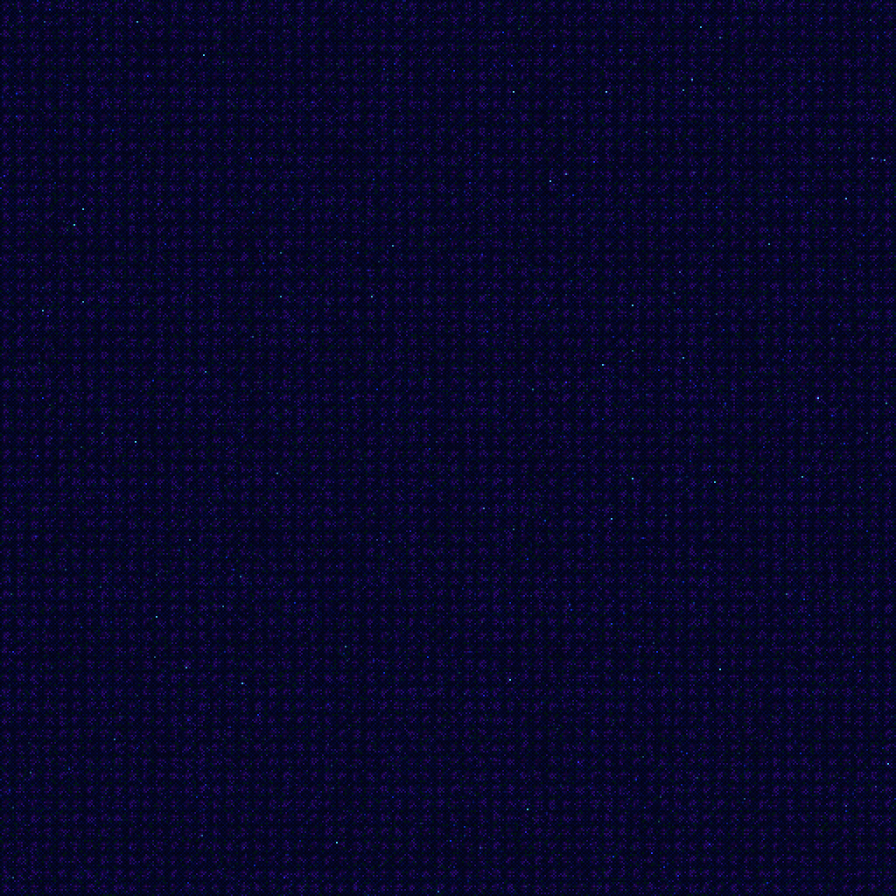
This texture is drawn by a WebGL 2 fragment shader. Its source:

```glsl
#version 300 es
precision highp float;
// Dark navy cloth of 64 by 64 cells with a fine diagonal hatch, purple knots and cyan glints.
uniform vec2 u_resolution;
out vec4 fragColor;

const float TAU = 6.2831853;

float hash(vec2 p) {
  vec3 q = fract(vec3(p.xyx) * 0.1031);
  q += dot(q, q.yzx + 33.33);
  return fract((q.x + q.y) * q.z);
}

// Soft disc: 1 inside, 0 outside.
float disc(vec2 p, float radius) {
  return smoothstep(radius + 0.08, radius - 0.08, length(p));
}

// At most one lit fibre per square of the given width, varied in brightness.
vec3 glints(vec2 fibre, float width, float chance, vec3 tint) {
  vec2 id = floor(fibre / width);
  vec2 site = floor(vec2(hash(id + 17.3), hash(id + 91.7)) * width);
  vec2 offset = abs(fibre - id * width - site);
  float lit = step(max(offset.x, offset.y), 0.5) * step(hash(id + 5.9), chance);
  return tint * lit * (0.2 + 0.8 * pow(hash(id + 53.1), 3.0));
}

// Colour of one fibre; there are 8 by 8 in every cell.
vec3 cloth(vec2 fibre) {
  vec2 grid = (fibre + 0.5) / 8.0;
  vec2 id = floor(grid);
  vec2 cell = fract(grid) - 0.5;
  float grain = hash(fibre);
  float fleck = hash(fibre + 211.0);

  // Crossed diagonals: raised fibres alternate with sunken ones.
  float raised = 1.0 - mod(fibre.x + fibre.y, 2.0);
  float rising = cos(TAU * 2.0 * (grid.x - grid.y));
  float falling = sin(TAU * 2.0 * (grid.x + grid.y));
  float thread = raised * (0.75 + 0.25 * max(rising, falling));

  // Faint wear from cell to cell and bands every seven cells.
  vec2 band = cos(id * TAU / 7.0);
  float light = 0.96 + 0.08 * hash(id + 31.0) + 0.03 * (band.x + band.y);

  // Navy ground, a little darker toward the seams.
  vec2 edge = abs(cell);
  float seam = smoothstep(0.5, 0.36, max(edge.x, edge.y));
  float blue = mix(0.3 * grain, thread * (0.45 + 0.6 * grain), raised);
  blue *= light * mix(0.75, 1.03, seam);
  vec3 color = mix(vec3(0.015, 0.01, 0.045), vec3(0.018, 0.043, 0.3), blue);

  // Dark green flecks among the sunken fibres.
  float green = step(0.9, fleck) * (1.0 - raised);
  color = mix(color, vec3(0.0, 0.11, 0.01), green);

  // Knot: violet on raised fibres, purple shade along its upper left.
  float knot = disc(cell - vec2(0.0, 0.06), 0.27);
  float crescent = knot * (1.0 - disc(cell - vec2(0.12, -0.06), 0.24));
  float violet = raised * step(fleck, mix(0.05, 0.42, knot));
  color = mix(color, vec3(0.13, 0.05, 0.45) * light, violet);
  color = mix(color, vec3(0.17, 0.0, 0.23) * light, crescent * (1.0 - raised));

  // Sparse cyan points over many dim blue ones.
  color += glints(fibre, 8.0, 0.05, vec3(0.3, 0.85, 0.9));
  color += glints(fibre + 1536.0, 4.0, 0.045, vec3(0.05, 0.18, 0.75));
  return min(color, 1.0);
}

void main() {
  // Average 4 by 4 samples over the pixel, so edges stay smooth at any size.
  vec3 sum = vec3(0.0);
  for (int i = 0; i < 16; i++) {
    vec2 shift = (vec2(i % 4, i / 4) + 0.5) / 4.0 - 0.5;
    vec2 uv = (gl_FragCoord.xy + shift) / u_resolution;
    sum += cloth(floor(uv * 512.0));
  }
  fragColor = vec4(sum / 16.0, 1.0);
}
```
